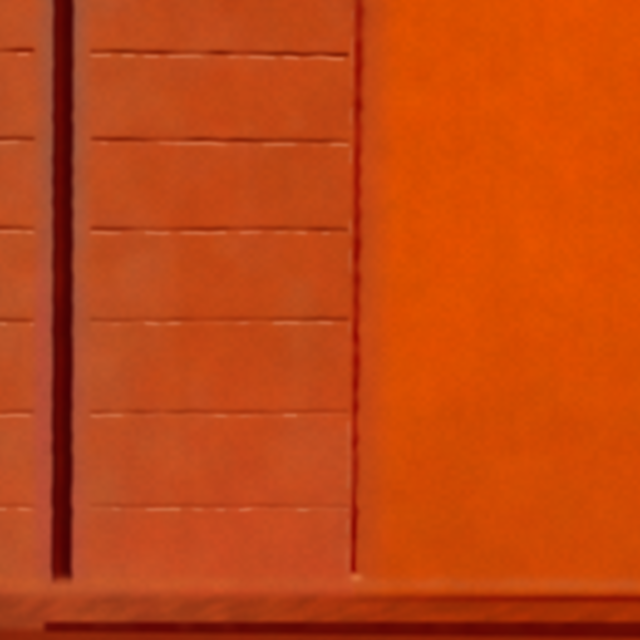
This texture is drawn by a WebGL 2 fragment shader. Its source:

```glsl
#version 300 es
precision highp float;
// Worn orange panels: a slatted left panel split by a dark slot, a smooth
// right panel beyond a thin red seam, and a shadowed ledge along the bottom.
// Soft-edged bands are layered over gradients, then mottled with value noise.
uniform vec2 u_resolution;
out vec4 fragColor;

float hash(vec2 p) {
  return fract(sin(dot(p, vec2(127.1, 311.7))) * 43758.5453);
}

float noise(vec2 p) {
  vec2 i = floor(p), f = fract(p);
  f = f * f * (3.0 - 2.0 * f);
  return mix(mix(hash(i), hash(i + vec2(1, 0)), f.x),
             mix(hash(i + vec2(0, 1)), hash(i + vec2(1, 1)), f.x), f.y);
}

float fbm(vec2 p) {
  float sum = 0.0, amp = 0.5;
  for (int i = 0; i < 4; i++) {
    sum += amp * noise(p);
    p = p * 2.03 + 7.1;
    amp *= 0.5;
  }
  return sum;
}

// 1 between a and b, with edges of softness s
float band(float x, float a, float b, float s) {
  return smoothstep(a - s, a + s, x) * (1.0 - smoothstep(b - s, b + s, x));
}

// Soft line of half width w
float ridge(float d, float w) {
  return exp(-d * d / (w * w));
}

void main() {
  vec2 uv = gl_FragCoord.xy / u_resolution;
  float wobble = (noise(vec2(uv.y * 60.0, 2.0)) - 0.5) * 0.002;
  float seamX = 0.552 + 0.009 * uv.y + wobble;
  float slotX = 0.0965 + 0.0025 * uv.y + wobble;
  float aboveLedge = smoothstep(0.075, 0.10, uv.y);

  // Panel gradients, the slats fading to a dusty tone in patches and at the left
  vec3 slats = mix(vec3(0.78, 0.29, 0.13), vec3(0.755, 0.275, 0.08), smoothstep(0.1, 0.5, uv.y));
  float dust = 0.75 * smoothstep(0.36, 0.12, uv.x) + 1.5 * (fbm(uv * 13.0 + 20.0) - 0.42);
  slats = mix(slats, vec3(0.73, 0.335, 0.175), clamp(dust, 0.0, 1.0) * 0.8);
  vec3 smoothPanel = mix(vec3(0.80, 0.28, 0.02), vec3(0.865, 0.305, 0.0), smoothstep(0.08, 0.6, uv.y));
  smoothPanel = mix(vec3(0.76, 0.28, 0.085), smoothPanel, smoothstep(0.008, 0.07, uv.x - seamX));
  vec3 color = mix(slats, smoothPanel, smoothstep(-0.005, 0.005, uv.x - seamX));

  // Broken grooves between slats, shadow above and highlight below
  float slatSpan = band(uv.x, 0.141, 0.545, 0.006) + band(uv.x, -0.1, 0.054, 0.006);
  for (int k = 0; k < 6; k++) {
    float n = float(k);
    float grooveY = 0.916 - 0.1414 * n + 0.0013 * n * (5.0 - n);
    grooveY += (0.34 - uv.x) * 0.014 * (1.0 - 0.4 * n) * step(n, 3.0);
    grooveY += (noise(vec2(uv.x * 40.0, n * 9.0)) - 0.5) * 0.002;
    float wear = noise(vec2(uv.x * 32.0, n * 5.0 + 3.0));
    float chips = smoothstep(0.25, 0.8, noise(vec2(uv.x * 55.0, n * 7.0 + 11.0)));
    float dark = ridge(uv.y - grooveY - 0.002, 0.0045) * (0.85 - 0.13 * n) * (0.4 + 0.8 * wear);
    float light = ridge(uv.y - grooveY + 0.005, 0.0034) * (0.12 + 0.55 * chips);
    color = mix(color, vec3(0.50, 0.11, 0.01), clamp(dark * slatSpan, 0.0, 1.0));
    color = mix(color, vec3(0.84, 0.47, 0.31), light * slatSpan);
  }

  // Blurred grey bevels, pink toward the lower left, around the dark slot
  float bevel = band(uv.x, slotX - 0.033, slotX + 0.032, 0.022) * aboveLedge;
  vec3 bevelColor = mix(vec3(0.70, 0.31, 0.22), vec3(0.62, 0.34, 0.25), smoothstep(0.15, 0.75, uv.y));
  color = mix(color, bevelColor, bevel * (0.75 + 0.3 * noise(uv * vec2(60.0, 30.0))));
  float pink = ridge(uv.x - 0.065, 0.012) * band(uv.y, 0.15, 0.6, 0.1);
  color = mix(color, vec3(0.73, 0.29, 0.24), pink * 0.5);
  float slot = band(uv.x, slotX - 0.0155, slotX + 0.0155, 0.006) * smoothstep(0.082, 0.10, uv.y);
  float slotGlow = ridge(uv.x - slotX + 0.006, 0.008) * (0.4 + 0.6 * noise(uv * vec2(50.0, 18.0)));
  color = mix(color, mix(vec3(0.28, 0.01, 0.01), vec3(0.43, 0.04, 0.01), slotGlow), slot);

  // Red seam of uneven strength, with pale flecks beside it
  float seamWidth = 0.0050 + 0.0025 * uv.y + wobble;
  float seamSpan = smoothstep(0.098, 0.112, uv.y);
  float seamTone = 0.55 + 0.45 * noise(vec2(uv.y * 55.0, 6.0));
  float flecks = smoothstep(0.45, 0.9, noise(vec2(uv.y * 45.0, 15.0)));
  color = mix(color, vec3(0.79, 0.40, 0.24), ridge(uv.x - seamX + 0.010, 0.004) * seamSpan * flecks * 0.5);
  color = mix(color, vec3(0.57, 0.04, 0.0), ridge(uv.x - seamX, seamWidth) * seamSpan * seamTone);

  // Lit lip, then the ledge falling into shadow
  float lipY = 0.090 - 0.004 * uv.x;
  float lipWear = noise(vec2(uv.x * 50.0, uv.y * 50.0));
  color = mix(color, vec3(0.79, 0.36, 0.16), ridge(uv.y - lipY, 0.011) * (0.3 + 0.4 * lipWear));
  color = mix(color, vec3(0.90, 0.50, 0.27), ridge(length((uv - vec2(0.557, 0.097)) * vec2(0.7, 1.0)), 0.007) * 0.75);
  vec3 ledge = mix(vec3(0.66, 0.25, 0.11), vec3(0.64, 0.18, 0.02), smoothstep(0.1, 0.8, uv.x));
  ledge *= 0.92 + 0.16 * noise(vec2(uv.x * 40.0 - uv.y * 50.0, uv.y * 60.0));
  color = mix(color, ledge, smoothstep(0.082, 0.058, uv.y));
  float redLine = ridge(uv.y - 0.064, 0.006) * smoothstep(0.45, 0.9, uv.x);
  color = mix(color, vec3(0.53, 0.06, 0.01), redLine * 0.85);
  color = mix(color, vec3(0.54, 0.13, 0.03), smoothstep(0.026, 0.008, uv.y) * 0.85);
  float trench = band(uv.y, 0.013 - 0.009 * uv.x, 0.028, 0.006) * smoothstep(0.062, 0.076, uv.x);
  color = mix(color, vec3(0.38, 0.02, 0.01), trench * (0.8 + 0.2 * noise(uv * 45.0)));

  // Mottling, faint vertical streaks and grain
  float mottle = fbm(uv * 18.0) - 0.47;
  float streak = noise(vec2(uv.x * 45.0, uv.y * 3.0)) - 0.5;
  float grain = noise(uv * 130.0) - 0.5;
  color *= 1.0 + 0.09 * mottle + 0.02 * streak + 0.04 * grain;
  color.g += 0.03 * (fbm(uv * 26.0 + 40.0) - 0.47);
  fragColor = vec4(clamp(color, 0.0, 1.0), 1.0);
}
```
